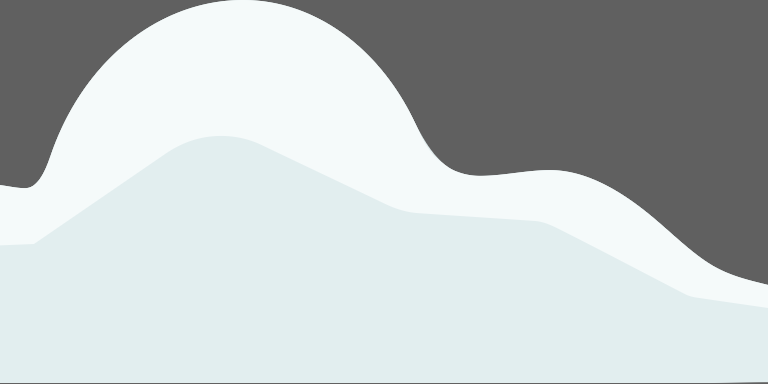
This background is drawn by a WebGL 1 fragment shader. Its source:

```glsl
precision highp float;
uniform vec2 u_resolution;

const vec3 SKY = vec3(0.378, 0.378, 0.378);
const vec3 SNOW = vec3(0.96, 0.98, 0.982);
const vec3 ICE = vec3(0.888, 0.933, 0.937);

// Lengths are in canvas heights; the canvas is two wide.
const vec2 DOME_FOOT = vec2(0.633, 0.346);
const float DOME_LEFT = 0.542;
const float DOME_RIGHT = 0.521;
const float DOME_RISE = 0.654;
const float RIM_DEPTH = 0.006;
const float FLOOR_DEPTH = 0.0026;
const float SLOPE_STEP = 0.001;

// Knots hold x, height and slope.
const vec3 BACK_START = vec3(0.0, 0.518, -0.12);
const vec3 BACK_DIP = vec3(0.065, 0.510, 0.0);
const vec3 DOME_START = vec3(0.130, 0.590, 2.9);
const vec3 DOME_END = vec3(1.081, 0.680, -2.05);
const vec3 BACK_BEND = vec3(1.185, 0.555, -0.42);
const vec3 BACK_SADDLE = vec3(1.250, 0.542, 0.0);
const vec3 BACK_KNOLL = vec3(1.432, 0.557, 0.0);
const vec3 BACK_FALL = vec3(1.693, 0.440, -0.82);
const vec3 BACK_EASE = vec3(1.849, 0.3125, -0.62);
const vec3 BACK_END = vec3(2.0, 0.258, -0.25);

const vec3 FRONT_START = vec3(0.0, 0.361, 0.04);
const vec3 FRONT_CORNER = vec3(0.0885, 0.3646, 0.04);
const vec3 CLIMB_START = vec3(0.0885, 0.3646, 0.687);
const vec3 CLIMB_END = vec3(0.430, 0.599, 0.687);
const vec3 FRONT_PEAK = vec3(0.5755, 0.646, 0.0);
const vec3 SLOPE_START = vec3(0.682, 0.622, -0.48);
const vec3 SLOPE_END = vec3(1.003, 0.469, -0.48);
const vec3 SHELF_START = vec3(1.0885, 0.445, -0.07);
const vec3 SHELF_END = vec3(1.393, 0.4245, -0.07);
const vec3 DROP_START = vec3(1.4505, 0.406, -0.5);
const vec3 DROP_END = vec3(1.784, 0.234, -0.515);
const vec3 TAIL_START = vec3(1.828, 0.223, -0.15);
const vec3 FRONT_END = vec3(2.0, 0.198, -0.145);

// Cubic Hermite span, replacing the height so far from knot a onward
float span(float height, float x, vec3 a, vec3 b) {
  float w = b.x - a.x;
  float t = (x - a.x) / w;
  float s = 1.0 - t;
  float cubic = s * s * ((1.0 + 2.0 * t) * a.y + t * w * a.z)
              + t * t * ((3.0 - 2.0 * t) * b.y - s * w * b.z);
  return x < a.x ? height : cubic;
}

float domeHeight(float x) {
  float dx = x - DOME_FOOT.x;
  float t = dx / (dx < 0.0 ? DOME_LEFT : DOME_RIGHT);
  return DOME_FOOT.y + DOME_RISE * sqrt(max(1.0 - t * t, 0.0));
}

float backHeight(float x) {
  float h = span(BACK_START.y, x, BACK_START, BACK_DIP);
  h = span(h, x, BACK_DIP, DOME_START);
  h = x < DOME_START.x ? h : domeHeight(x);
  h = span(h, x, DOME_END, BACK_BEND);
  h = span(h, x, BACK_BEND, BACK_SADDLE);
  h = span(h, x, BACK_SADDLE, BACK_KNOLL);
  h = span(h, x, BACK_KNOLL, BACK_FALL);
  h = span(h, x, BACK_FALL, BACK_EASE);
  return span(h, x, BACK_EASE, BACK_END);
}

float frontHeight(float x) {
  float h = span(FRONT_START.y, x, FRONT_START, FRONT_CORNER);
  h = span(h, x, CLIMB_START, CLIMB_END);
  h = span(h, x, CLIMB_END, FRONT_PEAK);
  h = span(h, x, FRONT_PEAK, SLOPE_START);
  h = span(h, x, SLOPE_START, SLOPE_END);
  h = span(h, x, SLOPE_END, SHELF_START);
  h = span(h, x, SHELF_START, SHELF_END);
  h = span(h, x, SHELF_END, DROP_START);
  h = span(h, x, DROP_START, DROP_END);
  h = span(h, x, DROP_END, TAIL_START);
  return span(h, x, TAIL_START, FRONT_END);
}

// Coverage below an edge, one pixel soft across its slope
float below(float y, float height, float slope) {
  float gap = (height - y) / sqrt(1.0 + slope * slope);
  return clamp(0.5 + gap * u_resolution.y, 0.0, 1.0);
}

void main() {
  vec2 p = gl_FragCoord.xy / u_resolution * vec2(2.0, 1.0);
  float back = backHeight(p.x);
  float front = frontHeight(p.x);
  float backSlope = (backHeight(p.x + SLOPE_STEP) - back) / SLOPE_STEP;
  float frontSlope = (frontHeight(p.x + SLOPE_STEP) - front) / SLOPE_STEP;

  // Back hill with a thin icy rim on its steep right side
  float rim = RIM_DEPTH * smoothstep(1.08, 1.11, p.x) * (1.0 - smoothstep(1.12, 1.16, p.x));
  vec3 color = mix(SKY, ICE, below(p.y, back, backSlope));
  color = mix(color, SNOW, below(p.y, back - rim, backSlope));

  // Front hill
  color = mix(color, ICE, below(p.y, front, frontSlope));

  // Dark floor line, slightly thicker at the right end
  float ground = FLOOR_DEPTH * (1.0 + 0.8 * smoothstep(1.85, 2.0, p.x));
  color = mix(color, SKY, below(p.y, ground, 0.0));

  gl_FragColor = vec4(color, 1.0);
}
```
